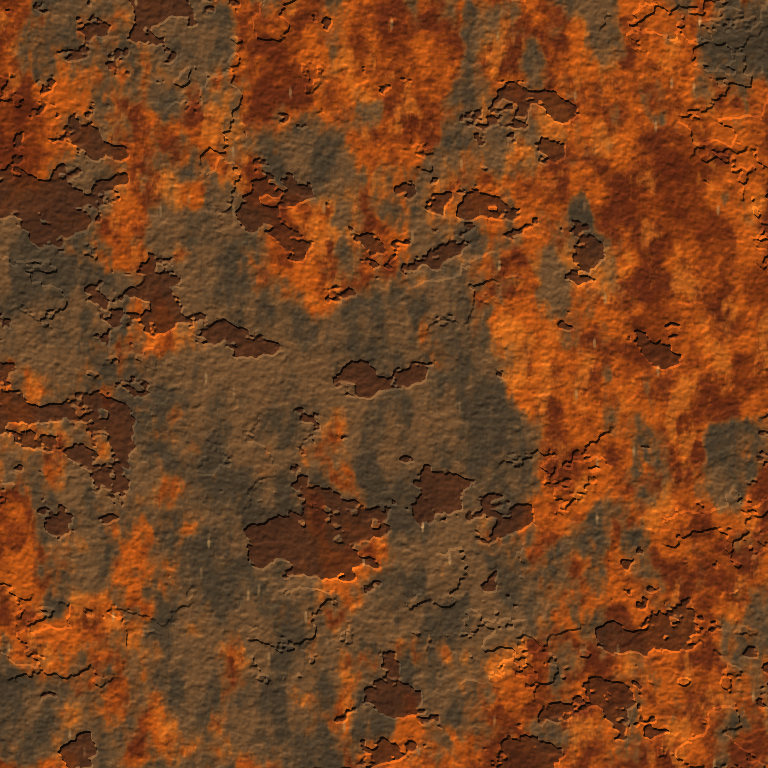
Write a three.js fragment shader that draws this texture.

```glsl
// Rusted sheet metal: grey-brown patina under flaking, pitted orange rust.
varying vec2 vUv;

vec2 hash2(vec2 p) {
  p = vec2(dot(p, vec2(127.1, 311.7)), dot(p, vec2(269.5, 183.3)));
  return fract(sin(p) * 43758.5);
}

// Smooth cellular noise: x = blended cell value, y = distance to nearest point
vec2 cells(vec2 p) {
  vec2 id = floor(p), f = fract(p);
  float sum = 0.0, total = 0.0, nearest = 4.0;
  for (int y = -1; y <= 1; y++) {
    for (int x = -1; x <= 1; x++) {
      vec2 cell = vec2(float(x), float(y));
      vec2 seed = hash2(id + cell);
      vec2 r = cell + seed - f;
      float d = dot(r, r), weight = exp(-5.0 * d);
      sum += weight * fract(dot(seed, vec2(17.3, 31.7)));
      total += weight;
      nearest = min(nearest, d);
    }
  }
  return vec2(sum / total, sqrt(nearest));
}

// Layered cellular noise, centred on 0.5
float layers(vec2 p) {
  float sum = 0.0, total = 0.0, amp = 1.0;
  for (int i = 0; i < 5; i++) {
    sum += amp * cells(p).x;
    total += amp;
    amp *= 0.58;
    p = p * 2.1 + vec2(17.2, 9.7);
  }
  return sum / total;
}

// Plate thickness, whose contours form the flake edges
float plates(vec2 p) {
  return layers(p * vec2(10.0, 13.0) + 61.0);
}

// Relief: pits and lifted flakes with abrupt rims, over a fine grain
float relief(vec2 p, float plate, float peel) {
  float pit = smoothstep(0.335, 0.36, plate);
  float flake = smoothstep(0.565, 0.59, plate);
  float grain = 0.42 * cells(p * vec2(115.0, 150.0)).x
              + 0.28 * cells(p * vec2(210.0, 250.0) + 5.0).x;
  return 0.85 * pit + 0.9 * peel * flake + 1.4 * plate + grain;
}

void main() {
  vec2 p = vUv;

  // Broad rust fields around a bare central band
  float field = 0.5 * cos(6.283 * (p.x - 0.96))
    + 0.5 * cos(6.283 * mix(2.0, 1.0, p.x) * (p.y - mix(0.9, 0.72, p.x)));
  float rust = layers(p * vec2(13.0, 8.0) + 3.0) + 0.13 * field + 0.02;
  float blotch = layers(p * vec2(27.0, 23.0) + 40.0);
  float stain = layers(p * vec2(30.0, 16.0) + 80.0);

  // Patina, ochre fringe, then mottled rust
  vec3 patina = mix(vec3(0.27, 0.215, 0.15), vec3(0.41, 0.285, 0.17),
                    smoothstep(0.35, 0.66, stain));
  vec3 oxide = mix(vec3(0.37, 0.16, 0.075), vec3(0.67, 0.31, 0.085),
                   smoothstep(0.32, 0.66, blotch));
  vec3 color = mix(patina, vec3(0.49, 0.29, 0.135), smoothstep(0.42, 0.56, rust));
  color = mix(color, oxide, smoothstep(0.49, 0.60, rust));
  color = mix(color, vec3(0.35, 0.14, 0.06), 0.6 * smoothstep(0.67, 0.82, rust));
  color = mix(color, vec3(0.78, 0.42, 0.13),
              0.6 * smoothstep(0.56, 0.74, stain) * smoothstep(0.42, 0.55, rust));

  // Dark floors of the pits
  float plate = plates(p);
  float pit = 1.0 - smoothstep(0.335, 0.36, plate);
  color = mix(color, vec3(0.27, 0.14, 0.08), 0.75 * pit);

  // Sparse pale upright scratches
  vec2 scratch = cells(p * vec2(30.0, 9.0) + 21.0);
  float fleck = (1.0 - smoothstep(0.03, 0.09, scratch.y)) * smoothstep(0.72, 0.82, scratch.x);
  color = mix(color, vec3(0.66, 0.50, 0.31), 0.6 * fleck);

  // Light from the upper left
  vec2 toLight = vec2(-0.0014, 0.0026);
  float peel = smoothstep(0.48, 0.68, cells(p * 9.0 + 33.0).x);
  float slope = relief(p, plate, peel) - relief(p + toLight, plates(p + toLight), peel);
  color *= 1.04 * clamp(1.0 + slope, 0.22, 1.38);

  gl_FragColor = vec4(color, 1.0);
}
```
